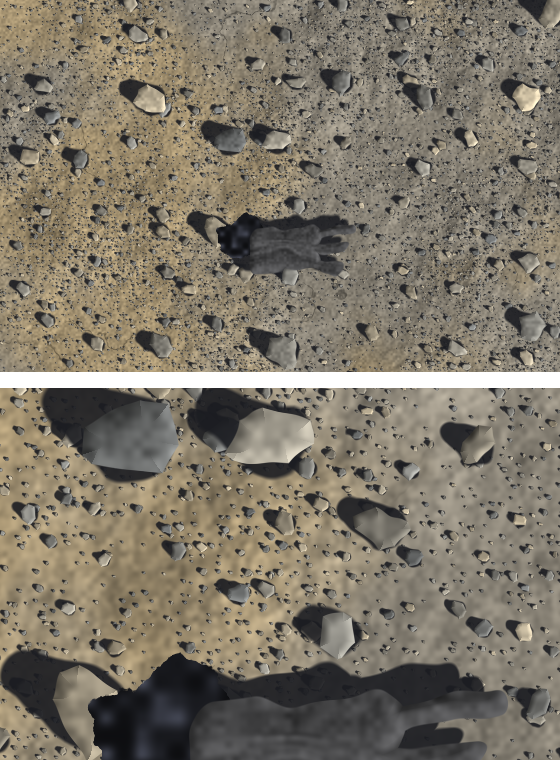
Top, the full canvas; bottom, a detail of the centre.
This texture is drawn by a Shadertoy shader. Its source:

```glsl
const vec2 SUN = vec2(0.88, -0.47);
const vec3 GREY_DIRT = vec3(0.55, 0.525, 0.475);
const vec3 TAN_DIRT = vec3(0.63, 0.56, 0.43);
const vec3 BLUE_ROCK = vec3(0.47, 0.48, 0.48);
const vec3 PALE_ROCK = vec3(0.71, 0.66, 0.56);
const vec3 SHADOW = vec3(0.105, 0.11, 0.13);
const vec3 CLOTH = vec3(0.29, 0.29, 0.295);
const vec2 CLOTH_POS = vec2(0.765, 0.33);
const float RELIEF = 10.0;
const float SHADOW_LENGTH = 1.6;
const float FINEST_CELLS = 115.0;
const float LAYER_RATIO = 2.1;
const int LAYERS = 5;
const int FACETS = 7;

vec3 hash3(vec2 p) {
    vec3 q = fract(p.xyx * vec3(0.1031, 0.1030, 0.0973));
    q += dot(q, q.yxz + 33.33);
    return fract((q.xxy + q.yzz) * q.zyx);
}

float noise(vec2 p) {
    vec2 i = floor(p), f = fract(p);
    f = f * f * (3.0 - 2.0 * f);
    vec2 e = vec2(0.0, 1.0);
    return mix(mix(hash3(i).x, hash3(i + e.yx).x, f.x),
               mix(hash3(i + e).x, hash3(i + e.yy).x, f.x), f.y);
}

float fbm(vec2 p) {
    float sum = 0.0, amp = 0.5;
    for (int i = 0; i < 6; i++) {
        sum += amp * noise(p);
        p = mat2(1.6, 1.2, -1.2, 1.6) * p + 7.3;
        amp *= 0.5;
    }
    return sum;
}

float roughness(vec2 p) {
    return smoothstep(0.25, 0.7, noise(p * 3.2 + 4.0) * 0.7 + noise(p * 8.0) * 0.3);
}

// Packed dirt with low raking light, grit and hairline cracks
vec3 ground(vec2 p) {
    float rough = roughness(p);
    float slope = fbm(p * 5.0 + 20.0) - fbm((p + SUN * 0.004) * 5.0 + 20.0);
    float warm = fbm(p * 2.6 + 11.0) + 0.22 * (0.75 - p.x);
    vec3 col = mix(GREY_DIRT, TAN_DIRT, smoothstep(0.42, 0.72, warm));
    float light = 1.0 + RELIEF * slope * mix(0.6, 1.25, rough);
    light += 0.22 * (noise(p * 170.0) - 0.5) + 0.3 * (fbm(p * 4.0) - 0.5);
    float crack = 1.0 - smoothstep(0.0, 0.012, abs(fbm(p * 4.5 + 40.0) - 0.48));
    light -= 0.3 * crack * (1.0 - smoothstep(0.0, 0.4, rough));
    return col * light;
}

// One scattered layer of faceted stones with their shadows
void stones(inout vec3 col, vec2 p, float cells, float density, float seed) {
    vec2 g = p * cells;
    g += 0.05 * (vec2(noise(g * 7.0), noise(g * 7.0 + 31.0)) - 0.5);
    float aa = 0.75 * cells / iResolution.y;
    float shade = 0.0, cover = 0.0;
    vec3 rock = vec3(0.0);
    for (int j = -1; j <= 1; j++)
    for (int i = -1; i <= 1; i++) {
        vec2 id = floor(g) + vec2(i, j);
        vec3 place = hash3(id + seed);
        if (place.z > density * mix(0.45, 1.4, roughness(id / cells))) continue;
        vec3 look = hash3(id + seed + 71.0);
        vec2 d = g - id - 0.2 - 0.6 * place.xy;
        float radius = mix(0.12, 0.27, look.x * look.x);

        float reach = radius * SHADOW_LENGTH;
        float t = clamp(-dot(d, SUN) / reach, 0.0, 1.0);
        float shadowEdge = length(d + SUN * t * reach) - radius * mix(0.95, 0.55, t);
        shade = max(shade, 1.0 - smoothstep(-aa, aa + 0.02, shadowEdge));
        if (dot(d, d) > 4.0 * radius * radius) continue;

        float edge = -1.0, facing = 0.0;
        for (int k = 0; k < FACETS; k++) {
            float vary = hash3(id + seed + float(k) * 13.0 + 5.0).y;
            float angle = 6.2832 * (float(k) + 0.7 * vary) / float(FACETS);
            vec2 dir = vec2(cos(angle), sin(angle));
            float size = mix(0.68, 1.1, abs(cos(angle - look.z * 6.2832)));
            float e = dot(d, dir) - radius * size * (0.82 + 0.3 * vary);
            if (e > edge) { edge = e; facing = dot(dir, SUN); }
        }
        float bevel = smoothstep(-0.5 * radius, 0.0, edge);
        float light = 0.95 + 0.42 * bevel * facing + 0.35 * (look.y - 0.5);
        light += 0.3 * (noise(p * 120.0) - 0.5);
        float mask = 1.0 - smoothstep(-aa, aa, edge);
        if (mask > cover) {
            cover = mask;
            rock = mix(BLUE_ROCK, PALE_ROCK, look.z) * light;
        }
    }
    col = mix(col, SHADOW, 0.9 * shade);
    col = mix(col, rock, cover);
}

float segment(vec2 p, vec2 a, vec2 b) {
    vec2 d = b - a;
    return length(p - a - d * clamp(dot(p - a, d) / dot(d, d), 0.0, 1.0));
}

// Crumpled cloth: palm and curled fingers
float clothShape(vec2 p) {
    p += 0.022 * (vec2(noise(p * 28.0), noise(p * 28.0 + 9.0)) - 0.5);
    vec2 box = abs(p - vec2(0.0, 0.12 * p.x)) - vec2(0.075, 0.032);
    float d = length(max(box, 0.0)) + min(max(box.x, box.y), 0.0) - 0.024;
    for (int i = 0; i < 3; i++) {
        float f = float(i) - 1.0;
        vec2 tip = vec2(0.16 + 0.015 * f, 0.055 * f + 0.005);
        d = min(d, segment(p, vec2(0.08, 0.035 * f), tip) - 0.013);
    }
    return d;
}

// Cloth shadow, ragged cuff and lit folds
void cloth(inout vec3 col, vec2 p) {
    vec2 q = p - CLOTH_POS;
    float aa = 1.0 / iResolution.y;
    float shadowEdge = min(clothShape(q + SUN * 0.025), clothShape(q + SUN * 0.05));
    col = mix(col, SHADOW, 0.9 * (1.0 - smoothstep(-aa, 3.0 * aa, shadowEdge)));
    float frayed = length((q - vec2(-0.115, 0.035)) * vec2(1.0, 1.1)) - 0.055;
    frayed += 0.07 * (fbm(p * 24.0) - 0.5);
    vec3 rag = SHADOW * (0.5 + 2.2 * pow(noise(p * 62.0), 2.0));
    col = mix(col, rag, 1.0 - smoothstep(-aa, aa, frayed));
    float d = clothShape(q);
    float folds = noise(vec2(q.x * 14.0, q.y * 85.0 + 5.0 * noise(q * 20.0)));
    float slope = clothShape(q + SUN * 0.008) - d;
    float rim = smoothstep(-0.025, 0.0, d);
    float light = 0.72 + 0.5 * folds + 40.0 * slope * rim;
    light += 0.3 * (noise(p * 150.0) - 0.5);
    col = mix(col, CLOTH * max(light, 0.3), 1.0 - smoothstep(-aa, aa, d));
}

void mainImage(out vec4 fragColor, in vec2 fragCoord) {
    vec2 p = fragCoord / iResolution.y;
    vec3 col = ground(p);
    float cells = FINEST_CELLS;
    for (int i = 0; i < LAYERS; i++) {
        stones(col, p, cells, 0.46, 17.0 * float(i) + 3.0);
        cells /= LAYER_RATIO;
    }
    cloth(col, p);
    fragColor = vec4(clamp(col, 0.0, 1.0), 1.0);
}
```
